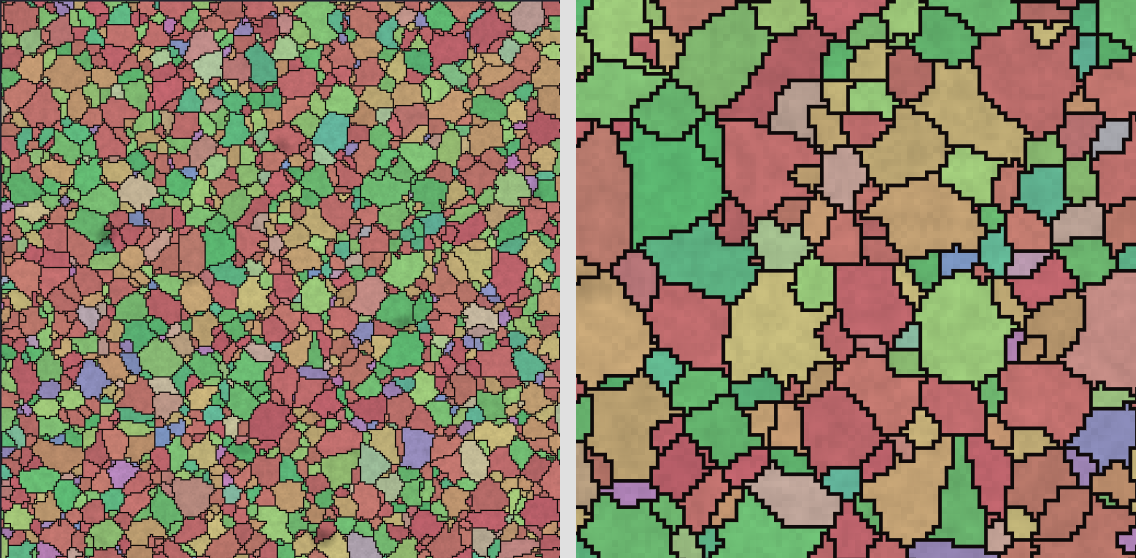
Left, the full canvas; right, a detail of the centre.
Reproduce this texture procedurally as a Shadertoy shader.

```glsl
const float GRAIN_GRID = 40.0;      // seeds per canvas height
const float SCAN_STEPS = 255.0;     // lattice that staircases the borders
const float SCAN_SHIFT = 0.25;      // lattice offset, in scan steps
const float MAX_GROWTH = 1.2;       // reach of the largest grains, in seeds
const float MAX_STRETCH = 0.28;     // elongation of single grains
const float BORDER_HALF = 0.0011;   // half border width
const float FRAME_WIDTH = 0.0028;
const vec2 WARP_FREQ = vec2(24.0, 85.0);
const vec2 WARP_SIZE = vec2(0.007, 0.0028);

const vec3 BORDER = vec3(0.06, 0.04, 0.04);
const vec3 FRAME = vec3(0.13, 0.14, 0.18);
const vec3 ROSE = vec3(0.72, 0.37, 0.41);
const vec3 CLAY = vec3(0.73, 0.48, 0.42);
const vec3 GREEN = vec3(0.35, 0.70, 0.43);
const vec3 LIME = vec3(0.63, 0.76, 0.46);
const vec3 TEAL = vec3(0.38, 0.69, 0.60);
const vec3 TAN = vec3(0.73, 0.55, 0.42);
const vec3 STRAW = vec3(0.75, 0.71, 0.47);
const vec3 BLUE = vec3(0.47, 0.58, 0.75);
const vec3 ORCHID = vec3(0.73, 0.48, 0.69);
const vec3 PALE = vec3(0.73, 0.74, 0.68);

vec3 hash3(vec2 p) {
    vec3 q = fract(p.xyx * vec3(0.1031, 0.1030, 0.0973));
    q += dot(q, q.yxz + 33.33);
    return fract((q.xxy + q.yzz) * q.zyx);
}

float cornerSlope(vec2 corner, vec2 offset) {
    float a = 6.2832 * hash3(corner + 57.0).x;
    return dot(vec2(cos(a), sin(a)), offset);
}

float gradientNoise(vec2 p) {
    vec2 i = floor(p), f = p - i, e = vec2(1.0, 0.0);
    vec2 u = f * f * f * (f * (f * 6.0 - 15.0) + 10.0);
    float low = mix(cornerSlope(i, f), cornerSlope(i + e, f - e), u.x);
    float high = mix(cornerSlope(i + e.yx, f - e.yx), cornerSlope(i + 1.0, f - 1.0), u.x);
    return mix(low, high, u.y);
}

vec2 noisePair(vec2 p) {
    return vec2(gradientNoise(p), gradientNoise(p + 71.3));
}

float grainGrowth(vec2 seed) {
    return MAX_GROWTH * pow(hash3(seed + 11.0).x, 3.0);
}

// Seed of the grain that owns p: Voronoi with grown, stretched cells
vec2 grainAt(vec2 p) {
    vec2 home = floor(p), owner = home;
    float best = 1e3;
    for (int y = -2; y <= 2; y++) {
        for (int x = -2; x <= 2; x++) {
            vec2 seed = home + vec2(x, y);
            vec3 h = hash3(seed + 3.0);
            vec2 d = seed + 0.05 + 0.9 * h.xy - p;
            float a = 6.2832 * h.z;
            float along = dot(d, vec2(cos(a), sin(a)));
            float len = sqrt(max(dot(d, d) - MAX_STRETCH * along * along, 0.0));
            float reach = len - grainGrowth(seed);
            if (reach < best) { best = reach; owner = seed; }
        }
    }
    return owner;
}

vec3 grainColor(vec2 seed) {
    vec3 pick = hash3(seed + 29.0), tone = hash3(seed + 83.0);
    float rare = grainGrowth(seed) < 0.15 ? 0.12 : 0.025;
    vec3 c = mix(ROSE, CLAY, tone.x);
    if (pick.x > 0.45) c = mix(GREEN, LIME, tone.x);
    if (pick.x > 0.74) c = mix(GREEN, TEAL, tone.x);
    if (pick.x > 0.82) c = mix(TAN, STRAW, tone.x);
    if (pick.y < rare) c = mix(BLUE, ORCHID, tone.x);
    c = mix(c, PALE, 0.65 * smoothstep(0.88, 1.0, tone.y));
    return c * (0.95 + 0.1 * tone.z);
}

float differs(vec2 a, vec2 b) {
    return step(0.5, dot(abs(a - b), vec2(1.0)));
}

void mainImage(out vec4 fragColor, in vec2 fragCoord) {
    float pixel = 1.0 / iResolution.y;
    vec2 uv = fragCoord * pixel;

    // Scan lattice and the sides nearest to this point
    vec2 scan = uv * SCAN_STEPS + SCAN_SHIFT;
    vec2 cell = floor(scan), f = scan - cell;
    vec2 side = mix(vec2(-1.0), vec2(1.0), step(0.5, f));
    vec2 edgeDist = min(f, 1.0 - f) / SCAN_STEPS;

    // One warp for the whole neighbourhood keeps lattice borders consistent
    vec2 ids[4];
    for (int k = 0; k < 4; k++) {
        vec2 q = (cell + side * vec2(k & 1, k >> 1) + 0.5) / SCAN_STEPS;
        vec2 warp = WARP_SIZE.x * noisePair(q * WARP_FREQ.x)
                  + WARP_SIZE.y * noisePair(q * WARP_FREQ.y);
        ids[k] = grainAt((q + warp) * GRAIN_GRID);
    }

    // Grain fill with fine mottling and a few dim patches
    vec3 color = grainColor(ids[0]);
    float shade = 1.0 + 0.07 * gradientNoise(uv * 70.0);
    shade += 0.05 * (hash3(cell + 7.0).x - 0.5);
    shade -= 0.35 * smoothstep(0.42, 0.75, gradientNoise(uv * 13.0 + 5.0));
    color *= shade;

    // Borders run along the sides where the grain changes
    vec2 cover = clamp((BORDER_HALF - edgeDist) / pixel + 0.5, 0.0, 1.0);
    float border = max(cover.x * differs(ids[0], ids[1]), cover.y * differs(ids[0], ids[2]));
    border = max(border, min(cover.x, cover.y) * differs(ids[0], ids[3]));
    color = mix(color, BORDER, border);

    // Thin frame on the left and top
    float rim = min(uv.x, 1.0 - uv.y);
    color = mix(color, FRAME, clamp((FRAME_WIDTH - rim) / pixel + 0.5, 0.0, 1.0));
    fragColor = vec4(color, 1.0);
}
```
